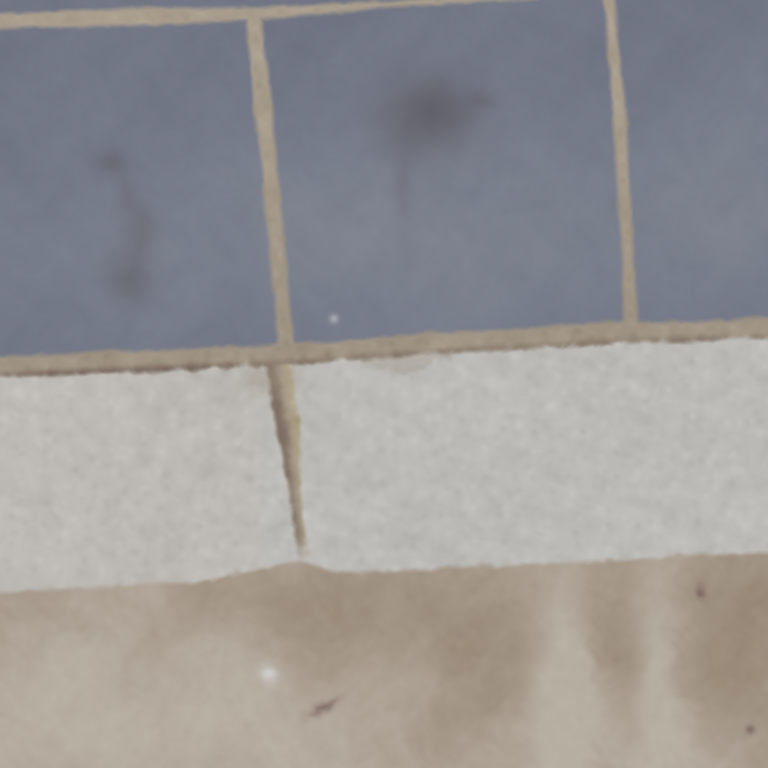
Give the GLSL for this texture, as a WebGL 2 fragment shader.

```glsl
#version 300 es
precision highp float;
// Blue glazed tiles above a pale rough stone course and a stained sandy ledge.

#define SOFT .0048
#define WOBBLE .0034
#define GRAIN .022
#define STAIN .72
#define BLUE_DARK vec3(.428, .445, .507)
#define BLUE_LIGHT vec3(.496, .514, .562)
#define STONE vec3(.732, .728, .714)
#define GROUT vec3(.625, .58, .515)
#define SHADE vec3(.455, .395, .355)
#define SAND_LIGHT vec3(.718, .682, .635)
#define SAND_DARK vec3(.598, .537, .472)

uniform vec2 u_resolution;
out vec4 fragColor;

vec2 hash2(vec2 p) {
  vec3 q = fract(p.xyx * vec3(.1031, .103, .0973));
  q += dot(q, q.yzx + 33.33);
  return fract((q.xx + q.yz) * q.zy);
}

// Soft cellular noise: scattered light and dark points
float cells(vec2 p) {
  vec2 base = floor(p);
  float sum = 0.;
  for (int k = 0; k < 9; k++) {
    vec2 cell = base + vec2(k % 3 - 1, k / 3 - 1);
    vec2 h = hash2(cell), d = cell + h - p;
    sum += (fract(h.x * 17. + h.y * 31.) * 2. - 1.) * exp(-5. * dot(d, d));
  }
  return sum;
}

// Layered, warped sines, roughly -1 to 1
float mottle(vec2 p) {
  float sum = 0., amp = .5;
  for (int i = 0; i < 4; i++) {
    p += .6 * sin(p.yx * 1.3 + float(i));
    sum += amp * sin(p.x) * cos(p.y);
    p = mat2(1.5, 1.1, -1.1, 1.5) * p + 2.7;
    amp *= .62;
  }
  return sum;
}

// Bent line: value v at the three positions s
float bend(float t, vec3 s, vec3 v) {
  return t < s.y ? mix(v.x, v.y, (t - s.x) / (s.y - s.x))
                 : mix(v.y, v.z, (t - s.y) / (s.z - s.y));
}

float below(float d) { return 1. - smoothstep(-SOFT, SOFT, d); }

float blob(vec2 p, float x, float y, float w, float h) {
  vec2 q = (p - vec2(x, y)) / vec2(w, h);
  return exp(-dot(q, q));
}

void main() {
  vec2 uv = gl_FragCoord.xy / u_resolution;
  float x = uv.x, y = uv.y;
  float broad = mottle(uv * 13.);
  float medium = mottle(uv * 26.);
  float fine = mottle(uv * 50. + 4.);
  float grain = cells(uv * 85.) + .7 * cells(uv * 42. + 7.);
  float rough = WOBBLE * (.6 * fine + .6 * medium + .5 * grain);
  vec2 smear = uv + .01 * vec2(medium, mottle(uv * 26. + 9.));

  // Glazed tiles with cloudy light and dark residue
  float glow = .22 + .75 * blob(uv, .58, .7, .3, .16)
    + .45 * blob(uv, .14, .68, .2, .13) + .6 * blob(uv, 1., .76, .14, .16);
  vec3 color = mix(BLUE_DARK, BLUE_LIGHT, clamp(glow + .2 * broad, 0., 1.2));
  color += .009 * fine + .004 * grain;
  float residue = blob(smear, .557, .85, .058, .046)
    + .45 * blob(smear, .625, .872, .022, .012)
    + .3 * blob(smear, .527, .755, .013, .06)
    + .55 * blob(smear, .14, .787, .022, .016)
    + .35 * blob(smear, .16, .745, .014, .03)
    + .45 * blob(smear, .18, .695, .017, .04)
    + .6 * blob(smear, .17, .64, .027, .028);
  color = mix(color, vec3(.355, .35, .375), STAIN * min(residue, 1.));

  // Mortar around the tiles
  float topLine = bend(x, vec3(0, .325, .6), vec3(.973, .982, 1.001));
  float leftLine = bend(y, vec3(.55, .818, .987), vec3(.373, .347, .329));
  float rightLine = bend(y, vec3(.58, .83, 1), vec3(.822, .808, .793));
  float top = abs(y - topLine) - mix(.011, .005, smoothstep(.2, .5, x));
  float sides = min(abs(x - leftLine) - .0105, abs(x - rightLine) - .008);
  float joints = min(top, max(sides, y - topLine)) + rough;
  vec3 mortar = GROUT + .022 * (fine + grain) + .035 * smoothstep(.6, .9, y);
  color = mix(color, mortar, below(joints));

  // Pale stone course with its sloping upright joint
  float bed = y - (x < .586
    ? bend(x, vec3(0, .371, .586), vec3(.522, .538, .554))
    : bend(x, vec3(.586, .82, 1), vec3(.554, .567, .572)));
  float tooth = mottle(vec2(x * .8 + y * .5, y - x * .25) * 75.);
  float toRight = smoothstep(.2, .5, x);
  vec3 stone = STONE + GRAIN * grain + .014 * tooth + .01 * broad;
  stone += vec3(.006, -.002, -.008) * (1. - toRight);
  float split = x - bend(y, vec3(.27, .41, .53), vec3(.395, .379, .362));
  float splitWidth = mix(.006, .017, smoothstep(.28, .53, y));
  float gap = below(abs(split) - splitWidth + rough) * smoothstep(.262, .3, y);
  float leftShade = 1. - smoothstep(-.011, .005, split + rough);
  vec3 rim = mortar + vec3(.05, .05, .01) * smoothstep(0., .012, split);
  stone = mix(stone, mix(rim, SHADE, .75 * leftShade), gap);
  stone = mix(stone, GROUT, .45 * blob(smear, .35, .51, .03, .02));
  color = mix(color, stone, below(bed));

  // Bed of mortar, shadowed underneath, with a broken chip
  float chip = .017 * blob(uv, .53, y, .045, 1.);
  float chipMask = below(abs(bed + .012 + chip * .5) - chip + 2. * rough);
  color = mix(color, mix(STONE, GROUT, .45) + .04 * tooth, .7 * chipMask);
  float underside = 1. - smoothstep(-.016, -.001, bed + rough);
  vec3 bedColor = mix(mortar, SHADE, mix(.9, .55, toRight) * underside);
  color = mix(color, bedColor, below(abs(bed) - .0135 + 1.2 * rough));

  // Sandy ledge with damp patches and pale runs
  float ledge = x < .39
    ? bend(x, vec3(0, .247, .39), vec3(.229, .242, .27))
    : bend(x, vec3(.39, .44, 1), vec3(.27, .254, .281));
  float damp = .25 + .26 * smoothstep(.1, .25, y)
    + .55 * blob(smear, .62, .15, .11, .1) + .35 * blob(smear, .42, .19, .1, .07)
    + .6 * blob(smear, .81, .13, .035, .05) + .6 * blob(smear, .98, .14, .09, .13)
    - .75 * blob(smear, .735, .1, .035, .15) - .5 * blob(smear, .855, .14, .03, .13)
    - .25 * blob(uv, .1, .05, .28, .1);
  damp += .22 * broad + .17 * medium + .07 * fine;
  vec3 sand = mix(SAND_LIGHT, SAND_DARK, clamp(damp, 0., 1.1)) + .01 * grain;
  color = mix(color, sand, below(y - ledge + rough));

  // Small flecks and pits
  float flecks = blob(smear, .347, .12, .012, .012) + .6 * blob(uv, .435, .585, .006, .006);
  vec2 scrap = mat2(.78, -.62, .62, .78) * (smear - vec2(.423, .08));
  float pits = blob(scrap, 0., 0., .024, .007)
    + blob(smear, .912, .23, .008, .008) + blob(uv, .977, .05, .006, .006);
  color = mix(color, vec3(.82), .85 * min(flecks, 1.));
  color = mix(color, vec3(.44, .35, .33), .65 * min(pits, 1.));
  fragColor = vec4(color, 1);
}
```
